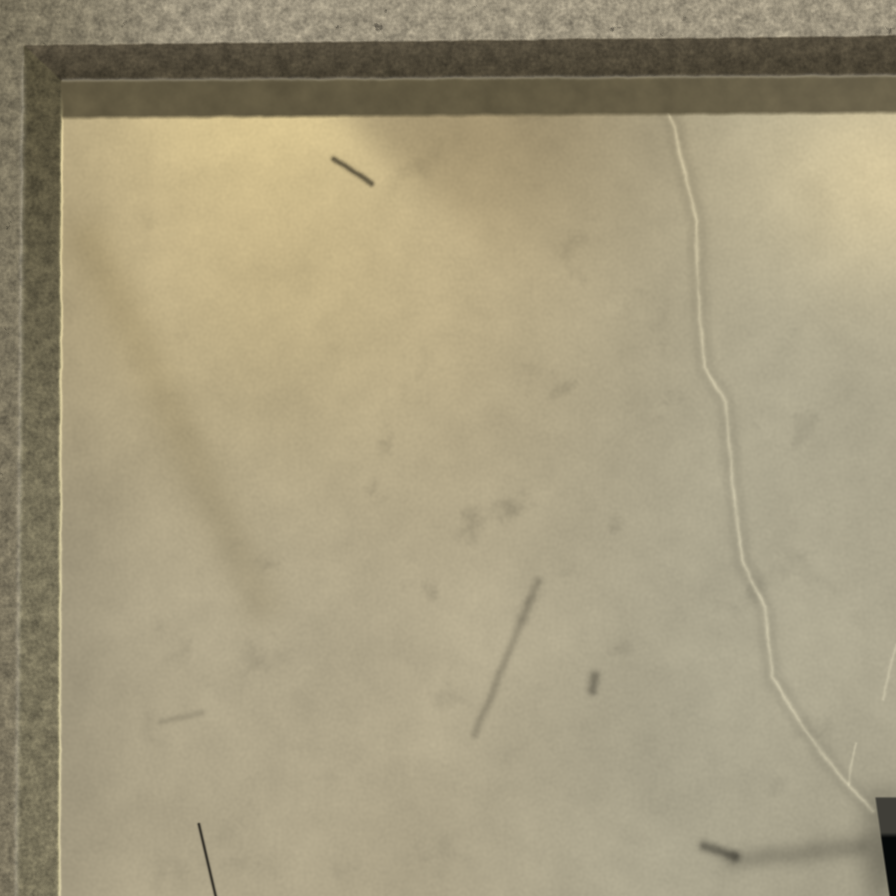
Give the GLSL for this texture, as a Shadertoy shader.

```glsl
// A recessed plaster slab inside a stone frame, lit by two warm lamps from above.
// Bevels come from normalized depths into the frame; stains and grain are
// layered gradient noise, and cracks and scratches are segment distances.

const int CRACK_POINTS = 13;
const vec2 CRACK[CRACK_POINTS] = vec2[](
    vec2(.732, .090), vec2(.752, .143), vec2(.778, .247), vec2(.779, .325),
    vec2(.786, .410), vec2(.810, .449), vec2(.820, .560), vec2(.828, .625),
    vec2(.853, .677), vec2(.862, .755), vec2(.898, .814), vec2(.937, .866),
    vec2(.974, .905));

vec2 hashGradient(vec2 cell) {
    vec2 h = vec2(dot(cell, vec2(127.1, 311.7)), dot(cell, vec2(269.5, 183.3)));
    return 2.0 * fract(sin(h) * 43758.5) - 1.0;
}

float gradientNoise(vec2 p) {
    vec2 i = floor(p), f = fract(p);
    vec2 u = f * f * f * (f * (f * 6.0 - 15.0) + 10.0);
    vec2 e = vec2(0, 1);
    float low = mix(dot(hashGradient(i), f),
                    dot(hashGradient(i + e.yx), f - e.yx), u.x);
    float high = mix(dot(hashGradient(i + e.xy), f - e.xy),
                     dot(hashGradient(i + e.yy), f - e.yy), u.x);
    return mix(low, high, u.y);
}

float fbm(vec2 p) {
    float sum = 0.0, amplitude = 0.5;
    for (int i = 0; i < 5; i++) {
        sum += amplitude * gradientNoise(p);
        p = mat2(1.6, 1.2, -1.2, 1.6) * p + 7.3;
        amplitude *= 0.55;
    }
    return sum;
}

float segmentDistance(vec2 p, vec2 a, vec2 b) {
    vec2 d = b - a;
    return length(p - a - d * clamp(dot(p - a, d) / dot(d, d), 0.0, 1.0));
}

float edge(float d, float softness) { return smoothstep(-softness, softness, d); }

float line(float d, float width) { return exp(-d * d / (width * width)); }

float scratch(vec2 p, vec2 a, vec2 b, float width) {
    return line(segmentDistance(p, a, b), width);
}

float glow(vec2 p, vec2 center, vec2 radius) {
    vec2 q = (p - center) / radius;
    return exp(-dot(q, q));
}

float crackDistance(vec2 p) {
    float d = 1.0;
    for (int i = 0; i < CRACK_POINTS - 1; i++)
        d = min(d, segmentDistance(p, CRACK[i], CRACK[i + 1]));
    return d;
}

vec3 slabColor(vec2 p, vec2 rough) {
    // Warm upper left, neutral base, cool right side
    vec3 color = mix(vec3(.715, .655, .515), vec3(.685, .645, .54), smoothstep(.2, .75, p.y));
    color = mix(color, vec3(.665, .645, .56), .8 * smoothstep(.55, .95, p.x + .15 * p.y));
    color *= 1.0 - .09 * glow(p, vec2(.07, .9), vec2(.06, .8));

    // Lamp pools and the diagonal shadow between them
    float shadowSide = dot(p - vec2(.39, .137), vec2(.715, -.699));
    float lit = 1.0 - smoothstep(-.025, .035, shadowSide);
    color += vec3(.13, .115, .065) * glow(p, vec2(.29, .11), vec2(.2, .10)) * lit;
    color += vec3(.05, .04, .01) * glow(p, vec2(.3, .3), vec2(.2, .22));
    color += vec3(.16, .13, .07) * glow(p, vec2(.99, .19), vec2(.15, .13));
    color -= vec3(.085, .085, .075) * (1.0 - lit) * glow(p, vec2(.54, .13), vec2(.2, .14));
    color -= .05 * scratch(p, vec2(.10, .27), vec2(.29, .67), .026);

    // Clouds, blotches and grain
    float blotch = smoothstep(.12, .42, fbm(p * 13.0 + 4.0));
    float worn = glow(p, vec2(.68, .52), vec2(.18, .22)) + glow(p, vec2(.38, .6), vec2(.2, .12));
    color *= 1.0 + .13 * fbm(p * 5.0) + .07 * fbm(p * 28.0) + .035 * gradientNoise(p * 210.0);
    color *= 1.0 - blotch * (.07 + .10 * worn);

    // Dark scratches and stains
    vec2 q = p + .35 * rough;
    float marks = .5 * scratch(q, vec2(.373, .177), vec2(.414, .205), .0035);
    marks += .65 * scratch(p, vec2(.222, .92), vec2(.243, 1.01), .0018);
    marks += .16 * scratch(q, vec2(.60, .65), vec2(.53, .82), .005);
    marks += .28 * scratch(q, vec2(.664, .755), vec2(.661, .77), .006);
    marks += .10 * scratch(q, vec2(.18, .806), vec2(.225, .796), .004);
    marks += .35 * scratch(q, vec2(.785, .944), vec2(.82, .956), .006);
    marks += .16 * scratch(q, vec2(.82, .96), vec2(.96, .945), .012);
    color *= 1.0 - marks;

    // Pale crack with thin branches
    float d = crackDistance(p + .3 * rough);
    float branch = scratch(q, vec2(.947, .875), vec2(.955, .83), .002)
                 + scratch(q, vec2(.986, .78), vec2(1.0, .72), .002);
    float strength = .65 + 1.2 * fbm(p * 20.0);
    color += vec3(.15, .145, .125) * (line(d, .0025) * strength + .5 * branch);
    return color * (1.0 - .06 * line(d - .006, .006));
}

void mainImage(out vec4 fragColor, in vec2 fragCoord) {
    vec2 p = fragCoord / iResolution.xy;
    p.y = 1.0 - p.y; // measured downward from the top
    float soft = max(.0018, 1.0 / iResolution.y);
    vec2 rough = .012 * vec2(fbm(p * 38.0), fbm(p * 38.0 + 31.0));
    vec2 r = p + .25 * rough;

    // Frame edges: depth is 0 at the outer rim and 1 at the slab
    vec2 rim = vec2(mix(.027, .018, r.y), mix(.051, .040, r.x));
    vec2 foot = vec2(mix(.069, .066, r.y), mix(.090, .084, r.x));
    vec2 depth = (r - rim) / (foot - rim);
    float shadowEnd = mix(.132, .126, r.x);

    // Slab under the cast shadow of the upper bevel
    vec3 color = slabColor(p, rough);
    vec3 shade = vec3(.375, .342, .255) * (1.0 + .25 * fbm(p * 30.0));
    shade += .035 * smoothstep(.5, 1.0, p.x);
    color = mix(shade, color, edge(r.y - shadowEnd, .0035));

    // Bevels meet along the corner diagonal
    float grain = .55 * fbm(p * 65.0) + .18 * gradientNoise(p * 230.0);
    vec3 topBevel = mix(vec3(.33, .30, .24), vec3(.285, .258, .20), clamp(depth.y, 0.0, 1.0));
    vec3 leftBevel = mix(vec3(.34, .315, .235), vec3(.47, .445, .355), smoothstep(.08, .65, p.y));
    vec3 bevel = mix(leftBevel, topBevel, edge(depth.x - depth.y, .06)) * (1.0 + grain);
    float inside = edge(r.x - foot.x, soft) * edge(r.y - foot.y, soft);
    color = mix(bevel, color, inside);

    // Granular outer stone
    vec3 stone = mix(vec3(.48, .45, .37), vec3(.61, .575, .495), smoothstep(.0, .25, p.x));
    stone *= 1.0 + grain - .35 * smoothstep(.22, .4, fbm(p * 48.0 + 9.0));
    float recessed = edge(r.x - rim.x, soft) * edge(r.y - rim.y, soft);
    color = mix(stone, color, recessed);

    // Bright worn rims
    float below = smoothstep(.09, .16, p.y);
    color += vec3(.25, .24, .18) * line(r.x - foot.x, .002) * below;
    color += .10 * line(r.x - rim.x, .003) * smoothstep(.05, .1, p.y);
    color += .13 * line(r.y - foot.y, .0022) * edge(p.x - foot.x, soft);

    // Dark notch at the lower right
    float notchSide = p.x - mix(.977, .993, (p.y - .89) / .11);
    float notch = edge(notchSide, soft) * edge(p.y - .89, soft);
    color *= 1.0 - .3 * glow(p, vec2(.985, .955), vec2(.025, .06));
    vec3 notchColor = mix(vec3(.25, .245, .22), vec3(.025, .03, .03), edge(p.y - .932, .004));
    color = mix(color, notchColor, notch);

    fragColor = vec4(clamp(color, 0.0, 1.0), 1.0);
}
```
